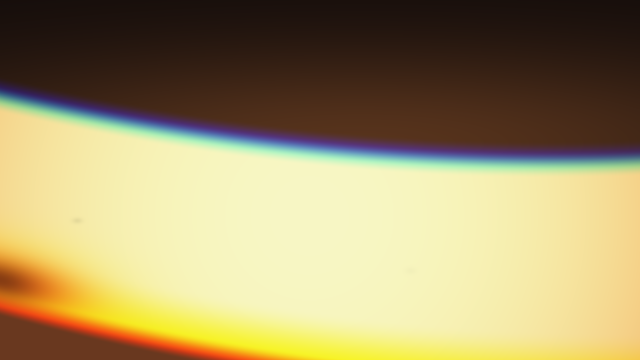
Give the GLSL for this background, as a Shadertoy shader.

```glsl
// A glowing cream band of light curves across a dark warm backdrop.
// Each rim is a parabola whose red, green and blue fade over different widths,
// which spreads the rim into a spectrum. Soft Gaussians add glow and shadow.

const vec3 DARK   = vec3(0.070, 0.045, 0.040);
const vec3 UMBER  = vec3(0.340, 0.200, 0.110);
const vec3 RUSSET = vec3(0.410, 0.220, 0.120);
const vec3 CREAM  = vec3(0.970, 0.965, 0.770);
const float BEND  = 0.0788;

// Height of a shallow bowl-shaped rim with its lowest point at 'low'.
float rimHeight(float x, vec2 low) {
    float dx = x - low.x;
    return low.y + BEND * dx * dx;
}

// Smooth bump, equal to one at 'center'.
float bump(vec2 p, vec2 center, vec2 size) {
    vec2 q = (p - center) / size;
    return exp(-dot(q, q));
}

// Brown haze that is brightest just above the band.
vec3 backdrop(vec2 p) {
    return mix(DARK, UMBER, bump(p, vec2(1.0, 0.60), vec2(1.35, 0.27)));
}

// Cream core that warms to peach towards both sides.
vec3 bandColor(vec2 p) {
    float r = length(p - vec2(0.86, 0.40)) / 0.9;
    return CREAM - vec3(0.01, 0.13 * r, 0.22) * r * r;
}

// Light kept by a slanted shadow entering from the left, per channel.
vec3 sideShadow(vec2 p) {
    vec2 q = vec2(p.x, p.y + 0.2 * p.x);
    vec2 center = vec2(0.0, 0.222);
    return 1.0 - vec3(0.45 * bump(q, center, vec2(0.10, 0.045)),
                      0.72 * bump(q, center, vec2(0.19, 0.065)),
                      0.88 * bump(q, center, vec2(0.28, 0.105)));
}

void mainImage(out vec4 fragColor, in vec2 fragCoord) {
    // Canvas height is one unit; horizontal layout spans 16/9 units.
    vec2 p = fragCoord / iResolution.xy * vec2(16.0 / 9.0, 1.0);

    // Signed heights inside each rim of the band.
    float belowTop = rimHeight(p.x, vec2(1.52, 0.573)) - p.y;
    float aboveBottom = p.y - rimHeight(p.x, vec2(1.75, -0.098));

    // Violet-to-green upper rim and red-to-yellow lower rim.
    vec3 topLight = smoothstep(vec3(0.008, -0.006, -0.035),
                               vec3(0.068, 0.045, 0.025), vec3(belowTop));
    vec3 bottomLight = smoothstep(vec3(-0.022, -0.005, 0.015),
                                  vec3(0.012, 0.052, 0.175), vec3(aboveBottom));

    // Blue is absorbed just inside the lower rim.
    vec3 lowerBase = RUSSET;
    lowerBase.b *= 1.0 - 0.35 * smoothstep(-0.02, 0.01, aboveBottom);

    vec3 light = bandColor(p) * sideShadow(p);

    // Two faint dust marks.
    float dust = 0.07 * bump(p, vec2(0.215, 0.387), vec2(0.014, 0.008))
               + 0.02 * bump(p, vec2(1.141, 0.248), vec2(0.016, 0.010));
    light *= 1.0 - dust;

    vec3 color = mix(lowerBase, light, bottomLight);
    color = mix(backdrop(p), color, topLight);
    fragColor = vec4(color, 1.0);
}
```
